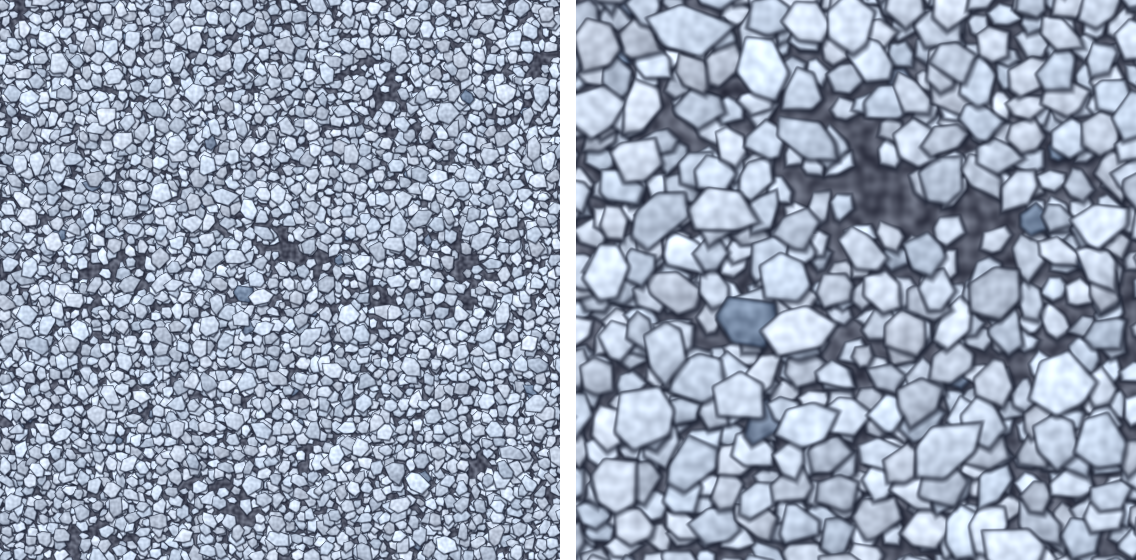
Left: the whole. Right: its middle third, enlarged.
Reproduce this texture procedurally as a WebGL 2 fragment shader.

```glsl
#version 300 es
precision highp float;
// Pale blue-grey crushed gravel scattered over dark soil.
// Three jittered grids of angular polygons are painted from fine to coarse;
// each stone casts a thin contact shadow, and noise thins them into bare patches.

uniform vec2 u_resolution;
out vec4 fragColor;

const float TAU = 6.2831853;
const int SIDES = 6;
const vec3 DARK = vec3(0.125, 0.15, 0.215);
const vec3 PALE = vec3(0.83, 0.885, 0.965);
const vec2 LIGHT = vec2(-0.5, 0.866);

// Integer hash giving three values in 0..1
vec3 hash3(vec2 cell, float seed) {
    uvec3 v = uvec3(ivec3(vec3(cell, seed))) * 1664525u + 1013904223u;
    v.x += v.y * v.z; v.y += v.z * v.x; v.z += v.x * v.y;
    v ^= v >> 16u;
    v.x += v.y * v.z; v.y += v.z * v.x; v.z += v.x * v.y;
    return vec3(v >> 8u) / 16777216.0;
}

vec2 direction(float angle) { return vec2(cos(angle), sin(angle)); }

float cornerSlope(vec2 cell, vec2 offset, vec2 f, float seed) {
    return dot(direction(TAU * hash3(cell + offset, seed).x), f - offset);
}

// Gradient noise, roughly -0.7..0.7
float gradientNoise(vec2 p, float seed) {
    vec2 i = floor(p), f = p - i;
    vec2 u = f * f * f * (f * (f * 6.0 - 15.0) + 10.0);
    float low = mix(cornerSlope(i, vec2(0, 0), f, seed), cornerSlope(i, vec2(1, 0), f, seed), u.x);
    float high = mix(cornerSlope(i, vec2(0, 1), f, seed), cornerSlope(i, vec2(1, 1), f, seed), u.x);
    return mix(low, high, u.y);
}

float smoothMax(float a, float b, float k) {
    float h = max(k - abs(a - b), 0.0) / k;
    return max(a, b) + 0.25 * k * h * h;
}

// Signed distance to an irregular convex stone of about unit radius
float stoneDistance(vec2 p, vec2 cell, float seed) {
    float d = -2.0;
    for (int k = 0; k < SIDES; k++) {
        vec3 h = hash3(cell, seed + float(k));
        float angle = TAU * (float(k) + 0.6 * h.x) / float(SIDES);
        d = smoothMax(d, dot(p, direction(angle)) - mix(0.68, 1.08, h.y), 0.12);
    }
    return d;
}

// Stretch along a random axis, keeping the area
vec2 stretch(vec2 p, float angle, float amount) {
    vec2 axis = direction(angle);
    vec2 q = vec2(dot(p, axis), dot(p, vec2(-axis.y, axis.x)));
    return q * vec2(amount, 1.0 / amount);
}

// Bareness of the ground: 0 well covered, 1 exposed soil
float bareness(vec2 p) {
    float n = gradientNoise(p * 5.0, 301.0) + 0.7 * gradientNoise(p * 14.0, 302.0);
    return smoothstep(0.1, 0.6, n);
}

vec3 soilColor(vec2 p) {
    float grain = gradientNoise(p * 130.0, 303.0) + 0.7 * gradientNoise(p * 50.0, 304.0);
    return mix(DARK, PALE, 0.24 + 0.3 * grain) + vec3(0.015, 0.0, -0.005);
}

// Face colour: per-stone tone, tilt towards the light, soft dark rim
vec3 stoneColor(vec2 q, float d, float grain, vec3 pick) {
    float odd = step(0.992, pick.y);
    float tone = mix(mix(0.8, 1.08, pick.x), 0.55, odd);
    tone += 0.08 * dot(q, LIGHT) + 0.2 * grain;
    tone -= 0.24 * smoothstep(-0.003, 0.0005, d);
    vec3 tint = (pick.z - 0.5) * vec3(0.02, 0.0, -0.015) + odd * vec3(-0.03, 0.0, 0.03);
    return mix(DARK, PALE, tone) + tint;
}

// Paint one grid of stones over the ground beneath
vec3 paintStones(vec3 ground, vec2 p, float cells, float presence, float grain, float softness, float seed) {
    vec2 home = floor(p * cells);
    for (int y = -1; y <= 1; y++)
    for (int x = -1; x <= 1; x++) {
        vec2 cell = home + vec2(x, y);
        vec3 place = hash3(cell, seed);
        vec3 form = hash3(cell, seed + 1.0);
        vec2 center = (cell + 0.15 + 0.7 * place.xy) / cells;
        vec2 offset = p - center;
        float reach = length(offset);
        if (reach * cells > 1.1) continue;
        if (place.z > presence * (1.0 - 0.68 * bareness(center))) continue;

        float radius = mix(0.4, 0.58, form.x) / cells;
        vec2 q = stretch(offset / radius, TAU * form.y, mix(0.8, 1.0, form.z));
        float d = radius * stoneDistance(q, cell, seed + 8.0);

        float away = 0.5 - 0.5 * dot(offset / (reach + 0.0001), LIGHT);
        float shadow = 0.78 * (1.0 - smoothstep(0.0, mix(0.0015, 0.0048, away), d));
        float cover = 1.0 - smoothstep(-softness, softness, d);
        vec3 face = stoneColor(offset / radius, d, grain, hash3(cell, seed + 2.0));
        ground = mix(mix(ground, DARK, shadow), face, cover);
    }
    return ground;
}

void main() {
    float size = min(u_resolution.x, u_resolution.y);
    vec2 p = gl_FragCoord.xy / size;
    float softness = max(0.0016, 0.7 / size);
    float grain = gradientNoise(p * 150.0, 305.0) + 0.5 * gradientNoise(p * 70.0, 306.0);

    vec3 color = soilColor(p);
    color = paintStones(color, p, 62.0, 1.0, grain, softness, 20.0);
    color = paintStones(color, p, 44.0, 0.92, grain, softness, 60.0);
    color = paintStones(color, p, 33.0, 0.32, grain, softness, 100.0);
    fragColor = vec4(clamp(color, 0.0, 1.0), 1.0);
}
```
